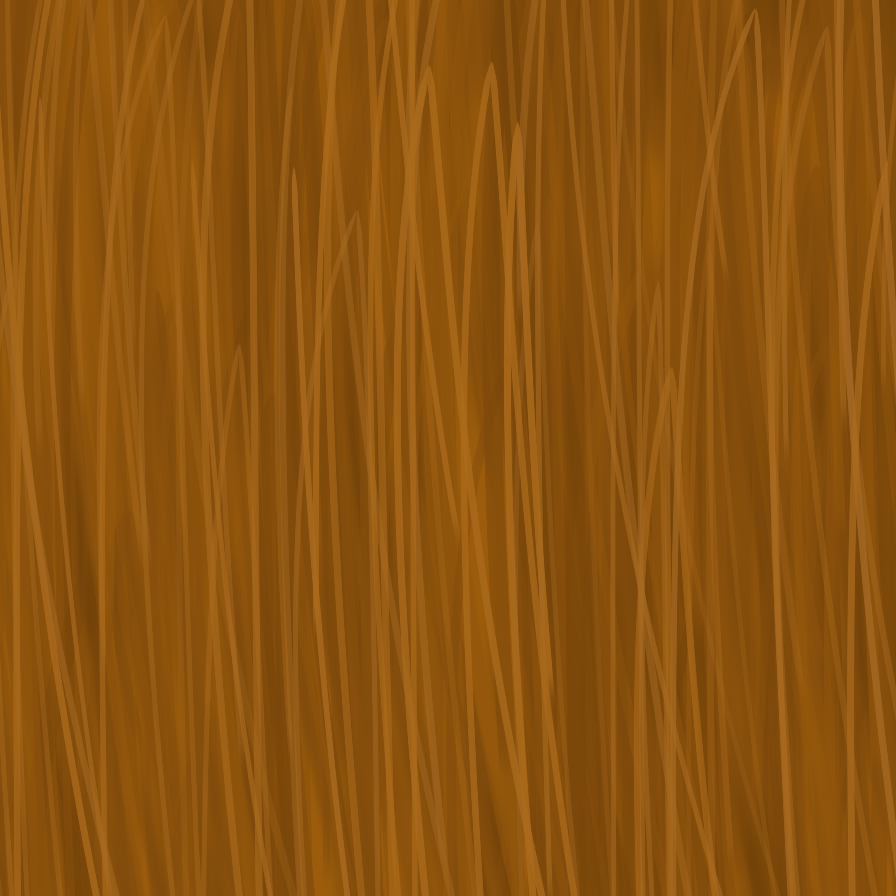
Reproduce this texture procedurally as a Shadertoy shader.

```glsl
// Dense brown fur or dry grass: thin pale hairs arch from a tip and sweep down.
// Narrow, faint blades are layered over stretched noise to form the undercoat,
// then sharper hairs are laid on top, each a pair of curved legs.
#define HAIR_COUNT 64
#define HAIR_WIDTH 0.0068
#define UNDER_COUNT 170
#define UNDER_WIDTH 0.014
#define UNDER_OPACITY 0.5
#define BASE_BROWN vec3(0.525, 0.307, 0.045)
#define DARK_BROWN vec3(0.445, 0.257, 0.032)
#define WARM_BROWN vec3(0.610, 0.360, 0.045)
#define PALE_TAN vec3(0.640, 0.410, 0.135)
#define PALE_GOLD vec3(0.680, 0.420, 0.100)

vec4 hash4(float n) {
    vec4 q = fract(n * vec4(0.1031, 0.1130, 0.0973, 0.1099));
    q += dot(q, q.wzxy + 33.33);
    return fract((q.xxyz + q.yzzw) * q.zywx);
}

float hash(vec2 p) {
    vec3 q = fract(p.xyx * 0.1031);
    q += dot(q, q.yzx + 33.33);
    return fract((q.x + q.y) * q.z);
}

float noise(vec2 p) {
    vec2 i = floor(p), f = fract(p);
    f = f * f * (3.0 - 2.0 * f);
    float low = mix(hash(i), hash(i + vec2(1, 0)), f.x);
    float high = mix(hash(i + vec2(0, 1)), hash(i + vec2(1, 1)), f.x);
    return mix(low, high, f.y);
}

// Coverage of one leg: it bows away from the tip, then sweeps sideways.
float leg(vec2 p, vec2 tip, float bow, float sweep, float len, float width, float pixel) {
    float d = tip.y - p.y;
    if (d < 0.0 || d > len) return 0.0;
    float bend = exp(-4.5 * d);
    float x = tip.x + bow * (1.0 - bend) + sweep * d * d;
    float slope = 4.5 * bow * bend + 2.0 * sweep * d;
    float dist = abs(p.x - x) * inversesqrt(1.0 + slope * slope);
    float halfWidth = 0.5 * width * smoothstep(-0.01, 0.03, d);
    float ends = smoothstep(0.0, 0.006, d) * (1.0 - smoothstep(len - 0.05, len, d));
    return ends * (1.0 - smoothstep(halfWidth - 0.5 * pixel, halfWidth + 0.5 * pixel, dist));
}

// Left and right legs share a tip; either can be missing.
// Tips are spread evenly along x by the golden ratio.
float arch(vec2 p, float index, float seed, float lowestTip, float width, float pixel) {
    vec4 a = hash4(seed), b = hash4(seed + 57.3), c = hash4(seed + 191.7);
    float spread = fract(index * 0.61803 + 0.02 * a.x);
    vec2 tip = vec2(mix(-0.14, 1.12, spread), mix(lowestTip, 1.28, sqrt(a.y)));
    width *= mix(0.75, 1.25, a.z);
    float left = leg(p, tip, -mix(0.015, 0.10, b.x), 0.06 * b.y,
                     mix(0.5, 1.9, b.z), width, pixel);
    float right = leg(p, tip, mix(0.0, 0.03, c.x), 0.13 * c.y,
                      mix(0.5, 1.9, c.z), width, pixel);
    return max(left * step(0.2, b.w), right * step(0.2, c.w));
}

// Base tone: vertical grain, with rounder warm patches near the top.
vec3 undertone(vec2 p) {
    float drift = 0.10 * (1.0 - p.y) * (1.0 - p.y);
    vec2 q = vec2(p.x - drift, p.y);
    float grain = 0.55 * noise(q * vec2(24.0, 2.5)) + 0.45 * noise(q * vec2(75.0, 5.0) + 9.0);
    float patches = 0.6 * noise(p * vec2(9.0, 7.0) + 31.0) + 0.4 * noise(p * vec2(28.0, 15.0));
    float tone = mix(grain, patches, 0.2 + 0.45 * smoothstep(0.72, 1.0, p.y));
    vec3 col = mix(DARK_BROWN, BASE_BROWN, smoothstep(0.2, 0.55, tone));
    return mix(col, WARM_BROWN, smoothstep(0.5, 0.8, tone));
}

void mainImage(out vec4 fragColor, in vec2 fragCoord) {
    vec2 p = fragCoord / iResolution.xy;
    float pixel = 1.0 / iResolution.x;
    vec3 col = undertone(p);

    // Narrow undercoat
    for (int i = 0; i < UNDER_COUNT; i++) {
        float index = float(i), seed = index * 7.31 + 400.0;
        vec4 h = hash4(seed + 23.0);
        float width = UNDER_WIDTH * mix(0.5, 1.5, h.x);
        float cover = arch(p, index, seed, 0.15, width, pixel);
        vec3 tint = h.y < 0.52 ? mix(DARK_BROWN, BASE_BROWN, h.z)
                               : mix(BASE_BROWN, WARM_BROWN, h.z);
        col = mix(col, tint, UNDER_OPACITY * mix(0.5, 1.0, h.w) * cover);
    }

    // Fine pale hairs
    for (int i = 0; i < HAIR_COUNT; i++) {
        float index = float(i), seed = index * 5.17 + 11.0;
        vec4 h = hash4(seed + 83.0);
        float cover = arch(p, index + 0.37, seed, 0.5, HAIR_WIDTH, pixel);
        vec3 tint = mix(PALE_TAN, PALE_GOLD, h.x);
        col = mix(col, tint, cover * mix(0.22, 0.85, h.y));
    }

    fragColor = vec4(col, 1.0);
}
```
